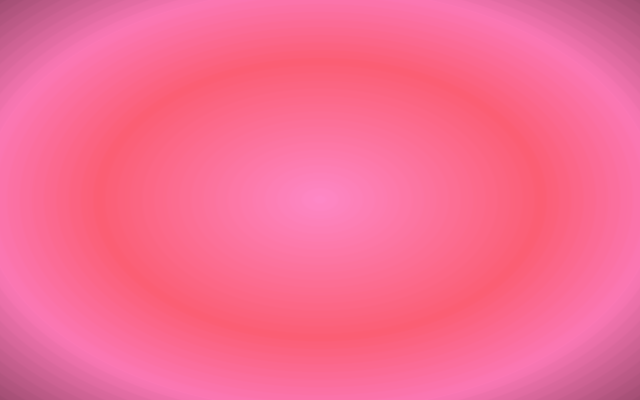
Reproduce this background procedurally as a Shadertoy shader.

```glsl
// Elliptical pink and coral glow in faint concentric bands, darkening at the corners.

const vec2  CENTER        = vec2(0.5, 0.501);
const float CORAL_RADIUS  = 0.345;   // radii in fractions of the canvas
const float PINK_RADIUS   = 0.527;
const float CORNER_RADIUS = 0.7071;
const float BAND_WIDTH    = CORAL_RADIUS / 18.0;
const float BAND_STRENGTH = 0.6;     // 0 is a smooth gradient, 1 is flat bands

const vec3 CORE_PINK   = vec3(0.995, 0.530, 0.775);
const vec3 CORAL       = vec3(0.984, 0.368, 0.455);
const vec3 RING_PINK   = vec3(0.985, 0.467, 0.705);
const vec3 CORNER_PLUM = vec3(0.625, 0.300, 0.445);

// Position between two radii, held to the range 0 to 1.
float ramp(float from, float to, float radius) {
    return clamp((radius - from) / (to - from), 0.0, 1.0);
}

// Pulls the radius towards the middle of its band, with softened steps.
float bandedRadius(float radius, float pixelSize) {
    float level = radius / BAND_WIDTH;
    float softness = clamp(pixelSize / BAND_WIDTH, 0.001, 0.5);
    float stepUp = smoothstep(0.5 - softness, 0.5 + softness, fract(level));
    return mix(radius, (floor(level) + stepUp) * BAND_WIDTH, BAND_STRENGTH);
}

// Four colour stops from the core to the corners.
vec3 glowColor(float radius) {
    vec3 color = mix(CORE_PINK, CORAL, ramp(0.0, CORAL_RADIUS, radius));
    color = mix(color, RING_PINK, ramp(CORAL_RADIUS, PINK_RADIUS, radius));
    return mix(color, CORNER_PLUM, ramp(PINK_RADIUS, CORNER_RADIUS, radius));
}

void mainImage(out vec4 fragColor, in vec2 fragCoord) {
    // Normalising both axes makes circles follow the canvas shape.
    vec2 uv = fragCoord / iResolution.xy;
    float radius = length(uv - CENTER);
    float pixelSize = 1.0 / min(iResolution.x, iResolution.y);

    fragColor = vec4(glowColor(bandedRadius(radius, pixelSize)), 1.0);
}
```
